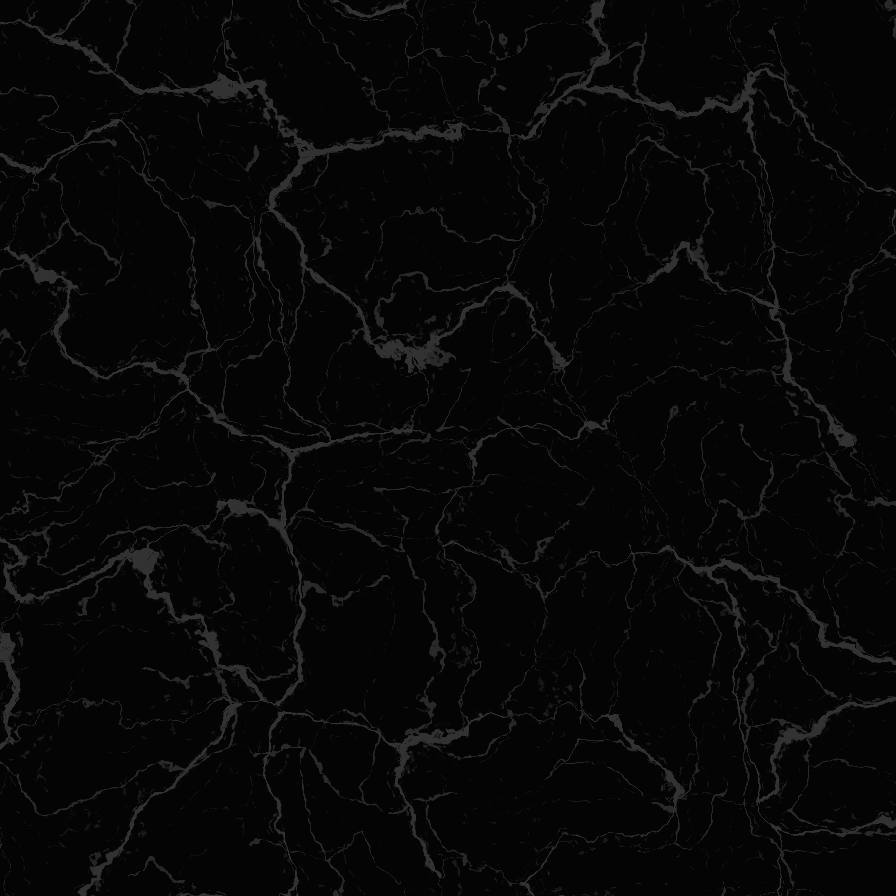
Give the GLSL for this texture, as a WebGL 1 fragment shader.

```glsl
precision highp float;
// Black marble crossed by torn grey veins and faint hairline cracks.
uniform vec2 u_resolution;

const mat2 TURN = mat2(0.8, 0.6, -0.6, 0.8);

vec2 hash2(vec2 cell) {
  vec3 q = fract(cell.xyx * vec3(0.1031, 0.1030, 0.0973));
  q += dot(q, q.yzx + 33.33);
  return fract((q.xx + q.yz) * q.zy);
}

// Layered sines, roughly 0 to 1
float waves(vec2 p) {
  float sum = 0.0, amp = 0.5;
  for (int i = 0; i < 4; i++) {
    p = TURN * p * 1.7 + 1.3;
    sum += amp * sin(p.x + 1.5 * sin(p.y));
    amp *= 0.6;
  }
  return clamp(0.5 + 0.5 * sum, 0.0, 1.0);
}

// Bends straight cracks into jagged ones
vec2 crumple(vec2 p) {
  vec2 q = p * 5.0 + 2.0;
  float amp = 0.03;
  for (int i = 0; i < 8; i++) {
    q = TURN * q * 1.9 + 0.7;
    p += amp * vec2(sin(q.y + 1.3 * sin(q.x)), cos(q.x + 1.7 * sin(0.8 * q.y)));
    amp *= 0.55;
  }
  return p;
}

// Cellular noise: x = distance to border, y = distance to junction, z = random per border
vec3 cells(vec2 p) {
  vec2 home = floor(p);
  vec2 site1 = vec2(0.0), site2 = vec2(0.0), id1 = vec2(0.0), id2 = vec2(0.0);
  float d1 = 9.0, d2 = 9.0, d3 = 9.0;
  for (int y = -1; y <= 1; y++) {
    for (int x = -1; x <= 1; x++) {
      vec2 id = home + vec2(float(x), float(y));
      vec2 site = id + 0.08 + 0.84 * hash2(id + 17.0) - p;
      float d = length(site);
      if (d < d1) {
        d3 = d2;
        d2 = d1; site2 = site1; id2 = id1;
        d1 = d; site1 = site; id1 = id;
      } else if (d < d2) {
        d3 = d2;
        d2 = d; site2 = site; id2 = id;
      } else {
        d3 = min(d3, d);
      }
    }
  }
  float border = (d2 * d2 - d1 * d1) / (2.0 * max(length(site2 - site1), 0.05));
  return vec3(border, d3 - d1, hash2(id1 + id2 + 51.0).x);
}

// Smooth line that fades out when thinner than a pixel
float line(float dist, float halfWidth) {
  float px = 0.6 / u_resolution.y;
  float fade = clamp(2.0 * halfWidth / px, 0.0, 1.0);
  return fade * (1.0 - smoothstep(halfWidth - px, halfWidth + px, dist));
}

void main() {
  vec2 uv = gl_FragCoord.xy / u_resolution.y;
  vec2 p = crumple(uv);
  float region = waves(uv * 4.0 + 3.0);
  float grain = waves(uv * 55.0);
  float grit = waves(uv * 170.0 + 4.0);
  float rough = 0.9 * grain + 0.7 * grit;

  // Main veins, swelling where they meet
  vec3 c = cells(p * 5.8);
  float dist = c.x / 5.8;
  float presence = smoothstep(0.12, 0.95, c.z);
  float width = 0.0003 + 0.0037 * presence * presence * (0.3 + region) * rough;
  width += 0.0065 * presence * rough * exp(-10.0 * c.y);
  float vein = line(dist, width);

  // Braided strands that split off and rejoin
  float near = exp(-25.0 * dist);
  vec2 drift = vec2(waves(uv * 13.0), waves(uv * 13.0 + 40.0)) - 0.5;
  vec3 s = cells((p + 0.03 * drift) * 5.8);
  float strand = line(s.x / 5.8, 0.0022 * s.z * smoothstep(0.35, 0.9, grit) * (0.4 + region));

  // Torn filaments beside the thick veins
  float stripe = smoothstep(0.4, 0.8, sin(dist * 1500.0 + 25.0 * waves(uv * 28.0)));
  float torn = stripe * smoothstep(0.45, 0.65, grit) * presence;
  torn *= 1.0 - smoothstep(width, 2.5 * width + 0.003, dist);
  vein *= 1.0 - 0.6 * stripe * smoothstep(0.6, 0.75, grit) * smoothstep(0.001, 0.002, dist);

  // Branches gather around the veins
  c = cells(p * 12.5 + 5.3);
  float branchWidth = 0.0019 * smoothstep(0.3, 1.0, c.z) * (0.1 + region + near);
  branchWidth *= smoothstep(0.2, 1.1, rough);
  branchWidth += 0.002 * c.z * near * grit * exp(-8.0 * c.y);
  float branch = line(c.x / 12.5, branchWidth);

  // Broken hairlines
  c = cells(p * 25.0 + 11.7);
  float hairWidth = 0.0012 * smoothstep(0.3, 1.0, c.z) * smoothstep(0.4, 0.8, grit);
  float hair = line(c.x / 25.0, hairWidth * (0.5 + near));

  float shade = max(max(vein, 0.8 * branch), max(0.7 * strand, max(0.5 * torn, 0.45 * hair)));
  gl_FragColor = vec4(vec3(mix(0.016, 0.195, shade)), 1.0);
}
```
